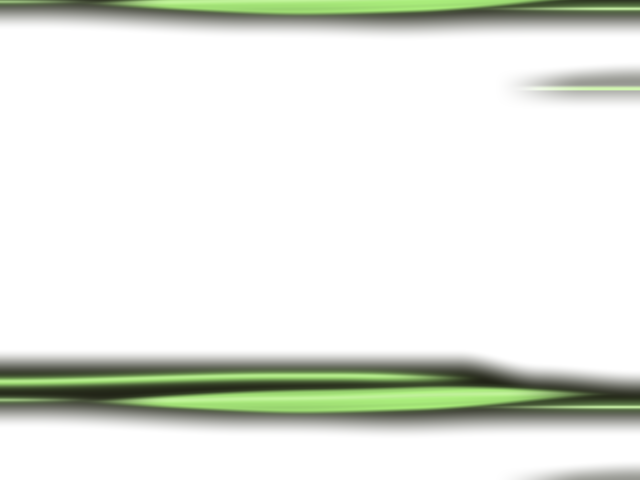
Write a Shadertoy shader that draws this background.

```glsl
// Glossy green horizontal streaks with soft dark shadows on a white ground.

const vec2 GRID = vec2(768.0, 576.0);   // design units across the canvas
const float PERIOD = 478.0;             // vertical repeat of the streak group
const float FOLD = 60.0;                // depth at which the repeat wraps

const vec3 WHITE = vec3(1.0);
const vec3 SHADE = vec3(0.13, 0.14, 0.09);
const vec3 OLIVE = vec3(0.40, 0.54, 0.31);
const vec3 GREEN = vec3(0.68, 0.95, 0.49);
const vec3 PALE = vec3(0.84, 1.0, 0.70);

float hash(vec2 p) {
    return fract(sin(dot(p, vec2(127.1, 311.7))) * 43758.5453);
}

float noise(vec2 p) {
    vec2 i = floor(p);
    vec2 f = fract(p);
    f = f * f * (3.0 - 2.0 * f);
    float low = mix(hash(i), hash(i + vec2(1, 0)), f.x);
    float high = mix(hash(i + vec2(0, 1)), hash(i + vec2(1, 1)), f.x);
    return mix(low, high, f.y);
}

// Rises from zero at a to one at b.
float rise(float a, float b, float x) {
    return smoothstep(a, b, x);
}

// Falls from one at a to zero at b.
float fall(float a, float b, float x) {
    return 1.0 - smoothstep(a, b, x);
}

float bell(float d, float width) {
    return exp(-d * d / (width * width));
}

// Soft-edged strip between two depths.
float strip(float y, float top, float bottom, float topSoft, float bottomSoft) {
    return rise(top - topSoft, top + topSoft, y)
         * fall(bottom - bottomSoft, bottom + bottomSoft, y);
}

// Lens cross-section: solid centre with softened rims.
float lens(float d, float halfWidth, float soft) {
    return fall(halfWidth - soft, halfWidth + soft, abs(d));
}

// Wide shadow surrounding the main streaks.
float bandShadow(vec2 p) {
    float top = 436.0 + 17.0 * rise(550.0, 650.0, p.x) + 8.0 * rise(640.0, 768.0, p.x);
    float bottom = 493.0 + 10.0 * rise(40.0, 300.0, p.x)
                 + 3.0 * bell(p.x - 480.0, 80.0);
    return strip(p.y, top, bottom, 18.0, 22.0);
}

// Upper narrow streak, tapering away to the right.
vec3 upperStreak(vec3 col, vec2 p) {
    float center = 458.5 - 7.0 * rise(0.0, 340.0, p.x) + 3.0 * rise(400.0, 570.0, p.x);
    float d = p.y - center;
    float fade = fall(440.0, 585.0, p.x);
    col = mix(col, OLIVE, 0.85 * fade * bell(d, 8.0));
    col = mix(col, GREEN, 0.85 * fade * bell(d, 4.5));
    return mix(col, PALE, 0.4 * fade * bell(d + 1.0, 2.0));
}

// Broad bright streak, pointed at both ends.
vec3 broadStreak(vec3 col, vec2 p) {
    float center = 482.0 - 9.0 * rise(330.0, 720.0, p.x);
    float halfWidth = 13.0 * rise(40.0, 380.0, p.x) * fall(500.0, 770.0, p.x);
    float fade = rise(85.0, 210.0, p.x) * fall(600.0, 750.0, p.x);
    float d = p.y - center;
    float grain = noise(vec2(p.x / 170.0, d / 3.5));
    vec3 body = mix(GREEN, OLIVE, 0.3 * grain);
    body = mix(body, PALE, 0.6 * bell(d + 0.3 * halfWidth, 3.0));
    col = mix(col, OLIVE, 0.6 * fade * lens(d, halfWidth + 2.0, 5.0));
    return mix(col, body, fade * lens(d, halfWidth, 3.0));
}

// Hairline highlights running out to the left and right borders.
vec3 hairlines(vec3 col, vec2 p) {
    float left = fall(0.0, 130.0, p.x);
    float right = rise(540.0, 740.0, p.x);
    col = mix(col, OLIVE, 0.8 * left * bell(p.y - 480.0, 4.5));
    col = mix(col, PALE, 0.5 * left * bell(p.y - 480.0, 2.0));
    col = mix(col, OLIVE, 0.8 * right * bell(p.y - 487.0, 7.0));
    return mix(col, PALE, 0.85 * right * bell(p.y - 488.5, 2.0));
}

// Isolated thin streak with a faint shadow at the right border.
vec3 thinStreak(vec3 col, vec2 p) {
    float top = 94.0 - 8.0 * rise(610.0, 768.0, p.x);
    float shadow = strip(p.y, top, 115.0, 13.0, 18.0) * rise(590.0, 700.0, p.x);
    col = mix(col, SHADE, 0.48 * shadow);
    float line = strip(p.y, 104.0, 108.5, 2.5, 1.0) * rise(605.0, 650.0, p.x);
    return mix(col, mix(WHITE, PALE, rise(610.0, 720.0, p.x)), 0.9 * line);
}

void mainImage(out vec4 fragColor, in vec2 fragCoord) {
    vec2 uv = fragCoord / iResolution.xy;
    // Depth is measured downward and folded so the group repeats.
    vec2 p = vec2(uv.x, 1.0 - uv.y) * GRID;
    p.y = mod(p.y - FOLD, PERIOD) + FOLD;

    vec3 col = mix(WHITE, SHADE, bandShadow(p));
    col = upperStreak(col, p);
    col = hairlines(col, p);
    col = broadStreak(col, p);
    col = thinStreak(col, p);
    fragColor = vec4(col, 1.0);
}
```
